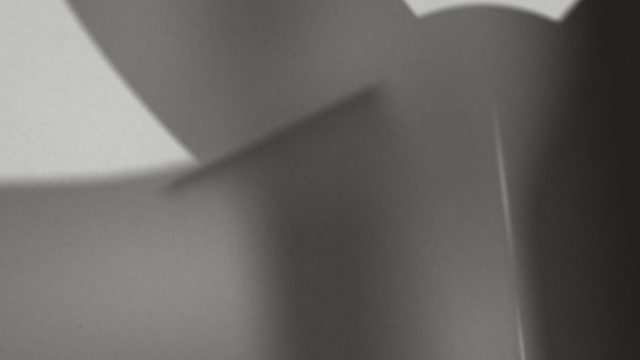
A Shadertoy shader for this background:

```glsl
float hash(vec2 p) {
    vec3 q = fract(p.xyx * 0.1031);
    q += dot(q, q.yzx + 33.33);
    return fract((q.x + q.y) * q.z);
}

float noise(vec2 p) {
    vec2 i = floor(p), f = fract(p);
    f = f * f * (3.0 - 2.0 * f);
    return mix(mix(hash(i), hash(i + vec2(1, 0)), f.x),
               mix(hash(i + vec2(0, 1)), hash(i + vec2(1, 1)), f.x), f.y);
}

// Soft elliptical falloff
float blob(vec2 p, vec2 center, vec2 radius) {
    vec2 d = (p - center) / radius;
    return exp(-dot(d, d));
}

// Falls from 1 to 0 as x rises from a to b
float fall(float a, float b, float x) {
    return 1.0 - smoothstep(a, b, x);
}

// Broad light and shade of the surface
float surfaceTone(vec2 p) {
    float tone = 0.415;
    tone += 0.05 * blob(p, vec2(0.38, 0.88), vec2(0.20, 0.30));
    tone -= 0.08 * blob(p, vec2(0.72, 1.0), vec2(0.20, 0.28));
    tone += 0.03 * blob(p, vec2(0.98, 0.88), vec2(0.18, 0.14));
    tone -= 0.05 * blob(p, vec2(1.25, 0.58), vec2(0.22, 0.30));
    tone += 0.05 * blob(p, vec2(1.34, 0.02), vec2(0.14, 0.22));

    // Lit lower left
    float lit = blob(p, vec2(0.52, 0.23), vec2(0.42, 0.24));
    tone += 0.11 * lit + 0.04 * blob(p, vec2(0.1, 0.15), vec2(0.4, 0.25));

    // Dark column spreading up to the fold
    float left = smoothstep(0.64, 0.87, p.x + 0.12 * p.y);
    float right = fall(0.95, 1.32 - 0.15 * p.y, p.x);
    float column = left * right * fall(0.30, 0.85, p.y);
    return mix(tone, 0.245, 0.9 * column);
}

// Fold: crisp on the upper side, fading below
float foldShade(vec2 p) {
    vec2 start = vec2(0.428, 0.463), along = normalize(vec2(0.648, 0.317));
    float u = dot(p - start, along) / 0.721;
    float v = dot(p - start, vec2(-along.y, along.x));
    float ends = smoothstep(-0.03, 0.12, u) * fall(0.88, 1.03, u);
    float depth = 0.025 + 0.11 * smoothstep(0.1, 0.6, u);
    float below = exp(min(v, 0.0) / depth);
    return ends * below * fall(-0.022, 0.024, v);
}

// Bright backdrop: large corner and the gap along the top
float backdrop(vec2 p) {
    float t = (1.0 - p.y) / 0.44;
    float side = 0.185 + 0.359 * t - 0.088 * t * (1.0 - t);
    float base = 0.487 + 0.02 * p.x + 0.19 * pow(p.x, 2.0) * p.x * 1.6;
    float corner = fall(-0.025, 0.018, p.x - side) * smoothstep(-0.025, 0.04, p.y - base);

    float hill = 0.985 - 1.1 * pow(p.x - 1.34, 2.0);
    float gap = smoothstep(-0.012, 0.018, p.y - hill);
    gap *= smoothstep(-0.012, 0.015, p.x - 1.12 - 0.8 * (1.0 - p.y));
    gap *= fall(-0.03, 0.02, p.x - 1.61 + 0.9 * (1.0 - p.y));
    return max(corner, gap);
}

void mainImage(out vec4 fragColor, in vec2 fragCoord) {
    vec2 p = fragCoord / iResolution.y;
    p.x += 0.5 * (16.0 / 9.0 - iResolution.x / iResolution.y);

    float tone = surfaceTone(p);
    tone = mix(tone, 0.225, 0.8 * foldShade(p));

    // Dark right side, softer toward the top
    float edge = p.x - 1.366 - 0.118 * (0.745 - p.y);
    float soft = smoothstep(0.35, 0.95, p.y);
    float dark = smoothstep(-0.035 - 0.03 * soft, 0.09 + 0.25 * soft, edge);
    float darkTone = mix(0.215, 0.135, smoothstep(0.05, 0.36, edge));
    tone = mix(tone, darkTone, dark);

    // Thin highlight on that edge
    float streak = blob(vec2(edge, p.y), vec2(0.002, 0.48), vec2(0.009, 0.16));
    streak += blob(vec2(edge, p.y), vec2(0.0, 0.02), vec2(0.007, 0.10));
    tone += 0.13 * streak;

    float light = backdrop(p);
    tone = mix(tone, 0.75 + 0.03 * blob(p, vec2(0.3, 0.65), vec2(0.25)), light);

    // Fine grain, mottling and sparse dark specks
    float grain = noise(p * 280.0) - 0.5;
    float mottle = noise(p * 75.0 + 9.0) - 0.5;
    tone += (0.018 * grain + 0.014 * mottle) * (0.3 + tone);
    float speck = smoothstep(0.90, 0.98, noise(p * 110.0 + 40.0));
    tone -= 0.05 * speck * (1.0 - light) * tone;

    vec3 warmth = mix(vec3(1.025, 1.0, 0.975), vec3(1.0, 1.0, 0.993), light);
    fragColor = vec4(clamp(tone * warmth, 0.0, 1.0), 1.0);
}
```
